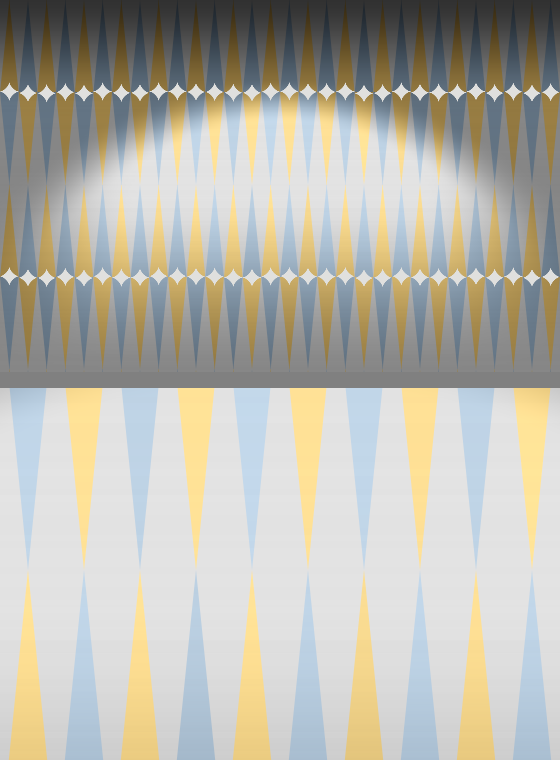
Top: the whole. Bottom: its middle third, enlarged.
A Shadertoy shader for this pattern:

```glsl
// Harlequin wall: columns of slim gold and blue spikes meeting base to base
// on bands of four-pointed stars, lit by an arched pool of light from above.
// Spikes and stars come from one repeated cell; the light is a soft parabola.

#define COLUMNS 30.0
#define ROW_HEIGHT 0.4965
#define STAR_HALF_HEIGHT 0.0255
#define STAR_POWER 0.69
#define STAR_JITTER 0.0028
#define TONE_VARIATION 0.04
#define ARCH_TOP 0.27
#define ARCH_CURVE 1.55
#define PAPER vec3(0.89, 0.89, 0.89)
#define GOLD vec3(1.0, 0.875, 0.57)
#define BLUE vec3(0.74, 0.825, 0.90)
#define STAR_WHITE vec3(0.88, 0.88, 0.87)

float hash(vec2 p) {
    return fract(sin(dot(p, vec2(127.1, 311.7))) * 43758.5453);
}

// Brightness of the wall; p.y runs downwards from the top edge
float wallLight(vec2 p) {
    float side = abs(p.x - 0.5);
    float depth = p.y - ARCH_TOP - ARCH_CURVE * side * side;
    float softness = 0.06 + 0.35 * side * side;
    float beam = smoothstep(-softness, softness, depth);
    beam *= 1.0 - smoothstep(0.5, 1.02, p.y);
    beam *= 1.0 - smoothstep(0.25, 0.58, side);
    float ambient = mix(0.21, 0.59, smoothstep(-0.02, 0.29, p.y));
    return ambient + 0.41 * beam;
}

// Concave star reaching 1 along both axes; below 1 is inside
float starRadius(vec2 p) {
    vec2 q = pow(abs(p) + 1e-5, vec2(STAR_POWER));
    return pow(q.x + q.y, 1.0 / STAR_POWER);
}

void mainImage(out vec4 fragColor, in vec2 fragCoord) {
    vec2 p = fragCoord / iResolution.xy;
    p.y = 1.0 - p.y;

    // Repeated cell: across is -0.5..0.5, along is -1..1 with the star at 0
    vec2 cell = floor(p * vec2(COLUMNS, 1.0 / ROW_HEIGHT));
    float across = fract(p.x * COLUMNS) - 0.5;
    float along = 2.0 * fract(p.y / ROW_HEIGHT) - 1.0;
    float pixel = COLUMNS / iResolution.x;

    // Spikes swap colour on each side of the star band
    float lower = step(0.0, along);
    float halfWidth = 0.5 * (1.0 - abs(along));
    float spike = clamp((halfWidth - abs(across)) / pixel + 0.5, 0.0, 1.0);
    float isBlue = mod(cell.x + lower, 2.0);
    float tone = 1.0 + TONE_VARIATION * (hash(cell + 7.0 * lower) - 0.5);
    vec3 albedo = mix(PAPER, mix(GOLD, BLUE, isBlue) * tone, spike);

    // Shade, letting the tinted spikes grow richer in the dark
    float light = wallLight(p);
    vec3 rich = pow(albedo, vec3(mix(2.2, 0.95, light)));
    vec3 color = light * mix(albedo, rich, spike);

    // Faint horizontal weave
    color *= 1.0 + 0.012 * (hash(vec2(floor(p.y * 170.0), 3.0)) - 0.5);

    // Stars sit slightly unevenly and keep their own brightness
    float shift = STAR_JITTER * (2.0 * hash(vec2(cell.x, 5.0)) - 1.0);
    float height = 0.5 * along * ROW_HEIGHT + shift;
    float radius = starRadius(vec2(2.0 * across, height / STAR_HALF_HEIGHT));
    float star = clamp((1.0 - radius) * 0.4 / pixel + 0.5, 0.0, 1.0);
    color = mix(color, STAR_WHITE, star);

    fragColor = vec4(color, 1.0);
}
```
